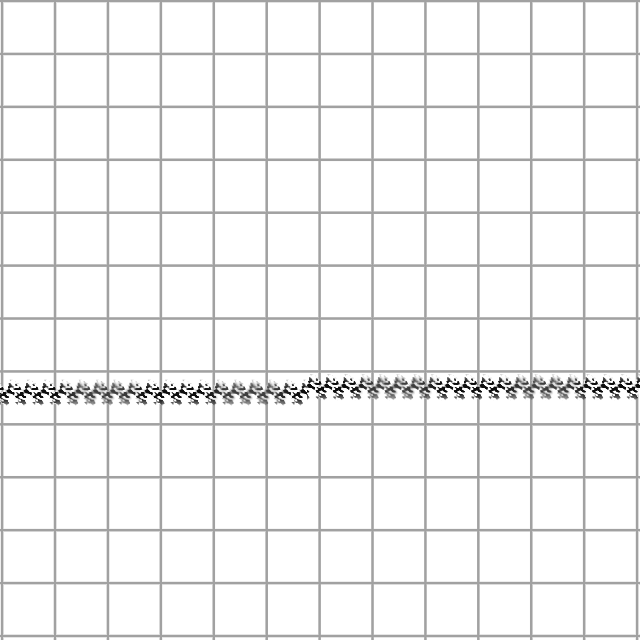
This pattern is drawn by a WebGL 1 fragment shader. Its source:

```glsl
precision highp float;
// Grey square grid on white, crossed by a stepped braid of speckled ink knots.

uniform vec2 u_resolution;

float hash(vec2 p) {
    return fract(sin(dot(p, vec2(12.9898, 78.233))) * 43758.5453);
}

// Value noise that wraps in x, so that every knot shares one texture.
float wrappedNoise(vec2 p, float period) {
    vec2 i = floor(p);
    vec2 f = fract(p);
    f = f * f * (3.0 - 2.0 * f);
    float x0 = mod(i.x, period);
    float x1 = mod(i.x + 1.0, period);
    float low = mix(hash(vec2(x0, i.y)), hash(vec2(x1, i.y)), f.x);
    float high = mix(hash(vec2(x0, i.y + 1.0)), hash(vec2(x1, i.y + 1.0)), f.x);
    return mix(low, high, f.y);
}

float gridCoverage(vec2 uv, float pixel) {
    vec2 d = abs(fract((uv - vec2(0.0033, 0.9984)) / 0.08268 + 0.5) - 0.5) * 0.08268;
    return clamp((0.002 - min(d.x, d.y)) / pixel + 0.5, 0.0, 1.0);
}

// Returns tone in x and coverage in y; one knot is one unit wide.
vec2 braid(vec2 p, float crispness) {
    vec2 q = vec2(fract(p.x + 0.5) - 0.5, p.y);
    float upper = length(q - vec2(0.0, 0.27));
    float lower = length(vec2(0.5 - abs(q.x), q.y + 0.27));

    // Slanted flecks, curled strokes and a dark wavy core
    float flecks = wrappedNoise(vec2(p.x * 8.0 + p.y * 3.0, p.y * 9.0 + 40.0), 8.0);
    float curls = cos(17.0 * upper + 2.0 * q.x) + cos(19.0 * lower);
    float wave = (p.y + 0.05 + 0.13 * sin(6.2832 * p.x)) / 0.16;
    float n = flecks + 0.11 * curls - 0.2 * exp(-wave * wave);
    float crisp = mix(0.05, 1.0, smoothstep(0.22, 0.58, n));
    float soft = mix(0.24, 0.88, smoothstep(0.0, 0.9, n));

    // Lobed outline, broken up by the flecks
    float outline = min(upper, lower) - 0.39 + 0.22 * (flecks - 0.5);
    float coverage = 1.0 - smoothstep(-0.07, 0.09, outline);
    coverage *= mix(1.0, 0.65, smoothstep(0.25, 0.65, abs(p.y)));
    return vec2(mix(soft, crisp, crispness), coverage);
}

void main() {
    vec2 uv = gl_FragCoord.xy / u_resolution;
    float pixel = 1.0 / min(u_resolution.x, u_resolution.y);

    float shade = mix(1.0, 0.63, gridCoverage(uv, pixel));

    // The braid shifts up a little past the middle
    float right = step(0.479, uv.x);
    vec2 start = mix(vec2(0.0202, 0.386), vec2(0.4896, 0.3945), right);
    float crispness = smoothstep(0.1, 0.75, 0.5 + 0.5 * cos(6.2832 * (uv.x - 0.045) / 0.23));
    vec2 ink = braid((uv - start) / 0.027, crispness);
    shade = mix(shade, ink.x, ink.y);

    gl_FragColor = vec4(vec3(shade), 1.0);
}
```
